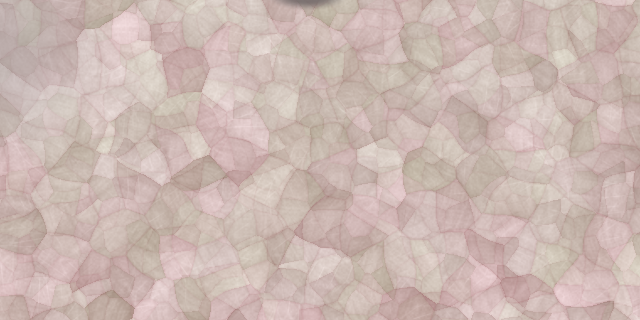
This texture is drawn by a Shadertoy shader. Its source:

```glsl
const vec3 BASE_ROSE = vec3(0.800, 0.731, 0.711);
const vec3 TONE_STEP = vec3(0.048, 0.056, 0.060);   // colour change per unit of tone
const vec3 PINK_TINT = vec3(0.014, -0.014, -0.002);
const vec3 OLIVE_TINT = vec3(-0.010, 0.008, -0.018);
const vec3 HAZE_GREY = vec3(0.700, 0.665, 0.665);
const vec3 SMUDGE_GREY = vec3(0.43, 0.40, 0.40);
const float STONES_PER_HEIGHT = 8.5;
const float LAYER_RATIO = 1.65;
const float SEAM_WIDTH = 0.006;
const float FACET_SLOPE = 0.75;
const float STREAK_STRENGTH = 0.75;
const float CRACK_STRENGTH = 0.85;

struct Cell {
    vec2 id;
    vec2 offset;   // vector from the sample to the cell seed
    float edge;    // distance to the nearest border
};

vec2 hash2(vec2 p) {
    vec3 q = fract(vec3(p.xyx) * vec3(0.1031, 0.1030, 0.0973));
    q += dot(q, q.yzx + 33.33);
    return fract((q.xx + q.yz) * q.zy);
}

mat2 rotation(float a) {
    float c = cos(a), s = sin(a);
    return mat2(c, s, -s, c);
}

Cell cellular(vec2 p) {
    vec2 base = floor(p), f = p - base;
    Cell cell = Cell(base, vec2(0.0), 1.0);
    float nearest = 9.0;
    for (int y = -1; y <= 1; y++)
    for (int x = -1; x <= 1; x++) {
        vec2 g = vec2(x, y);
        vec2 r = g + hash2(base + g) - f;
        if (dot(r, r) < nearest) {
            nearest = dot(r, r);
            cell.id = base + g;
            cell.offset = r;
        }
    }
    for (int y = -2; y <= 2; y++)
    for (int x = -2; x <= 2; x++) {
        vec2 id = cell.id + vec2(x, y);
        vec2 r = id + hash2(id) - p;
        vec2 d = r - cell.offset;
        if (dot(d, d) > 1e-5)
            cell.edge = min(cell.edge, dot(0.5 * (r + cell.offset), normalize(d)));
    }
    return cell;
}

float valueNoise(vec2 p) {
    vec2 i = floor(p), f = p - i;
    f = f * f * (3.0 - 2.0 * f);
    float low = mix(hash2(i).x, hash2(i + vec2(1, 0)).x, f.x);
    float high = mix(hash2(i + vec2(0, 1)).x, hash2(i + vec2(1, 1)).x, f.x);
    return mix(low, high, f.y);
}

// Fine parallel grain and thin fractures, turned a different way in each stone
float mineralGrain(vec2 p, vec2 rnd) {
    vec2 q = rotation(rnd.x * 6.283) * p + rnd * 17.0;
    float bend = 0.012 * sin(q.x * 23.0 + rnd.y * 6.0);
    float streaks = valueNoise(vec2(q.x * 7.0, (q.y + bend) * 75.0))
                  + valueNoise(vec2(q.x * 16.0, (q.y - bend) * 150.0)) - 1.0;
    vec2 crossing = rotation(0.7 + rnd.y) * q;
    float fracture = cellular(crossing * vec2(9.0, 30.0)).edge;
    float crack = 1.0 - smoothstep(0.0, 0.11, fracture);
    float crackSign = valueNoise(q * 14.0) - 0.4;
    return STREAK_STRENGTH * streaks + CRACK_STRENGTH * crack * crackSign * 2.0;
}

void mainImage(out vec4 fragColor, in vec2 fragCoord) {
    vec2 uv = fragCoord / iResolution.xy;
    vec2 p = fragCoord / iResolution.y;
    vec2 warped = p + 0.006 * sin(p.yx * 31.0 + 2.0 * sin(p * 17.0));

    // Two translucent layers of stones, large then small
    float tone = 0.12;
    float pink = 0.0;
    float olive = 0.0;
    float scale = STONES_PER_HEIGHT;
    float weight = 1.0;
    for (int layer = 0; layer < 2; layer++) {
        vec2 shift = float(layer) * vec2(31.7, 12.3);
        Cell stone = cellular(rotation(0.5 + float(layer)) * warped * scale + shift);
        vec2 rnd = hash2(stone.id + 71.0);
        vec2 look = hash2(stone.id + 143.0);
        float edge = stone.edge / scale;
        float seam = 1.0 - smoothstep(0.0, SEAM_WIDTH, edge);
        float core = smoothstep(0.0, 0.03, edge);
        vec2 tilt = rotation(look.y * 6.283) * vec2(FACET_SLOPE, 0.0);

        float shade = 1.9 * (rnd.y - 0.5) + dot(stone.offset, tilt);
        shade += 0.35 * (core - 0.6) + 0.7 * mineralGrain(p, rnd);
        tone += weight * (shade - 0.65 * seam);
        pink += weight * (smoothstep(0.45, 1.0, look.x) + 0.6 * seam);
        olive += weight * smoothstep(0.55, 0.0, look.x);
        scale *= LAYER_RATIO;
        weight *= 0.62;
    }

    // Broad drift of light, and small sparkle
    tone += 0.7 * (valueNoise(p * 3.5 + 5.0) - 0.5);
    tone += 0.55 * (valueNoise(p * 190.0) - 0.5);
    tone += 0.45 * (uv.y - 0.5);
    pink += 0.5 * (1.0 - uv.y) - 0.25;

    vec3 color = BASE_ROSE + TONE_STEP * tone + PINK_TINT * pink + OLIVE_TINT * olive;

    // Grey haze in the upper left corner and a smudge on the top edge
    float haze = smoothstep(0.45, 0.0, length((uv - vec2(0.0, 0.85)) * vec2(2.2, 1.0)));
    color = mix(color, HAZE_GREY, 0.55 * haze);
    float smudge = smoothstep(1.5, 0.5, length((uv - vec2(0.48, 1.01)) / vec2(0.045, 0.03)));
    color = mix(color, SMUDGE_GREY, 0.8 * smudge);
    fragColor = vec4(clamp(color, 0.0, 1.0), 1.0);
}
```
